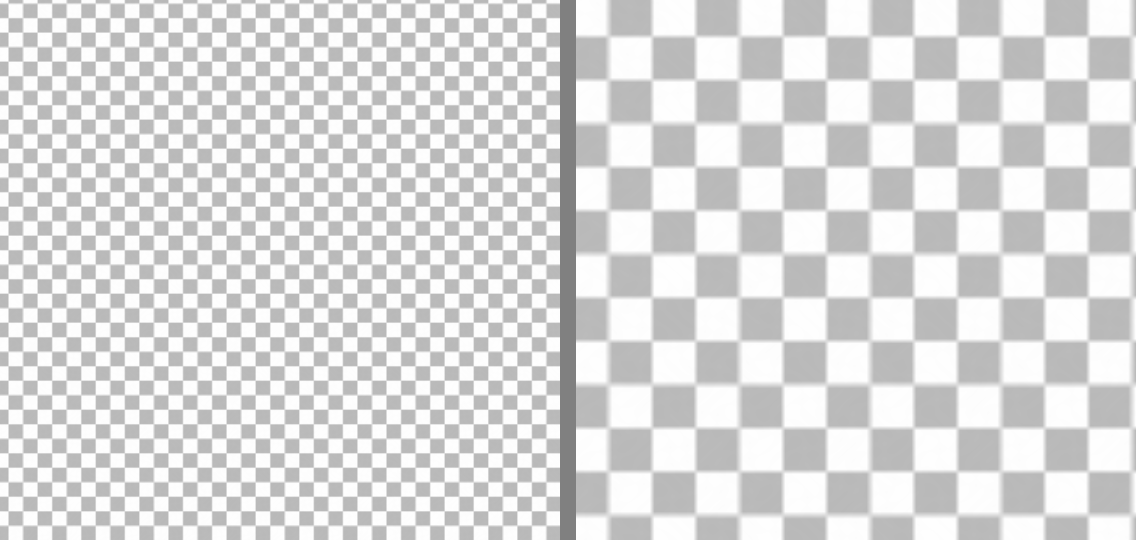
Left: the whole. Right: its middle third, enlarged.
A Shadertoy shader for this pattern:

```glsl
#define CELLS vec2(38.52, 37.23)      // squares across and down
#define OFFSET vec2(0.587, 0.25)      // first full square, from the top left
#define GREY vec3(0.728)
#define WHITE vec3(0.994)
#define EDGE_WIDTH 0.11               // blend width, in squares
#define SOFT_EDGE_WIDTH 0.17          // every third edge is softer
#define SOFT_PHASE vec2(1.0, 0.0)
#define MOTTLE 0.004

// Square wave along each axis: +1 in even squares, -1 in odd ones
vec2 softSquareWave(vec2 p, vec2 pixel) {
    vec2 edge = floor(p + 0.5);
    vec2 isSoft = 1.0 - step(0.5, mod(edge - SOFT_PHASE, 3.0));
    vec2 width = max(mix(vec2(EDGE_WIDTH), vec2(SOFT_EDGE_WIDTH), isSoft), pixel);
    vec2 ramp = clamp((p - edge) / width, -0.5, 0.5) * 2.0;
    vec2 parity = 1.0 - 2.0 * mod(edge, 2.0);
    return parity * ramp;
}

// Faint unevenness from layered sines
float mottle(vec2 p) {
    return sin(p.x * 9.1 + 2.0 * sin(p.y * 5.3)) * sin(p.y * 8.7 + 2.0 * sin(p.x * 4.1));
}

void mainImage(out vec4 fragColor, in vec2 fragCoord) {
    vec2 uv = fragCoord / iResolution.xy;
    vec2 p = vec2(uv.x, 1.0 - uv.y) * CELLS - OFFSET;

    // Squares whose column and row share a parity are white
    vec2 wave = softSquareWave(p, CELLS / iResolution.xy);
    float white = 0.5 + 0.5 * wave.x * wave.y;

    vec3 color = mix(GREY, WHITE, white) + MOTTLE * mottle(p);
    fragColor = vec4(clamp(color, 0.0, 1.0), 1.0);
}
```
